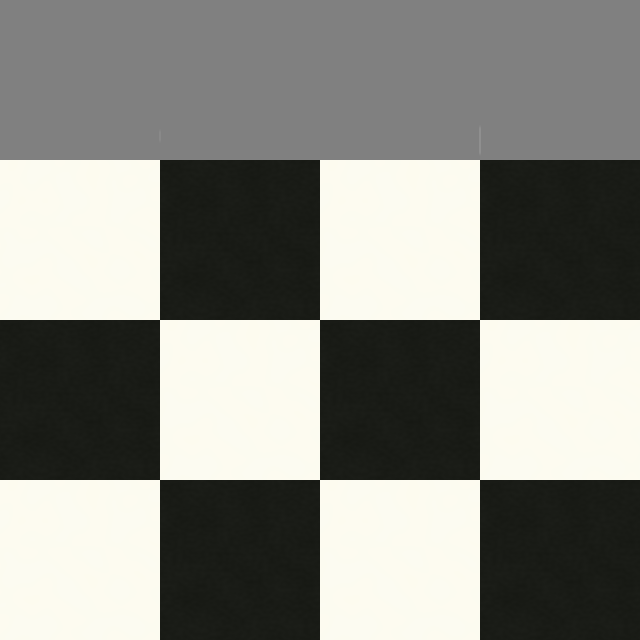
Give the GLSL for this pattern, as a Shadertoy shader.

```glsl
vec2 hashGradient(vec2 cell) {
    float angle = 6.2832 * fract(sin(dot(cell, vec2(127.1, 311.7))) * 43758.5);
    return vec2(cos(angle), sin(angle));
}

float gradientNoise(vec2 p) {
    vec2 i = floor(p), f = fract(p);
    vec2 u = f * f * f * (f * (f * 6.0 - 15.0) + 10.0);
    float a = dot(hashGradient(i), f);
    float b = dot(hashGradient(i + vec2(1, 0)), f - vec2(1, 0));
    float c = dot(hashGradient(i + vec2(0, 1)), f - vec2(0, 1));
    float d = dot(hashGradient(i + vec2(1, 1)), f - vec2(1, 1));
    return mix(mix(a, b, u.x), mix(c, d, u.x), u.y);
}

// Signed distance to the nearest square edge, positive in even squares
vec2 stripeDistance(vec2 p) {
    return abs(mod(p - 0.5, 2.0) - 1.0) - 0.5;
}

// Soft-edged vertical hairline
float hairline(vec2 uv, float x, float bottom, float top, float pixel) {
    float across = clamp((0.0007 - abs(uv.x - x)) / pixel + 0.5, 0.0, 1.0);
    float along = smoothstep(bottom, bottom + 0.008, uv.y)
                * (1.0 - smoothstep(top - 0.008, top, uv.y));
    return across * along;
}

void mainImage(out vec4 fragColor, in vec2 fragCoord) {
    vec2 uv = fragCoord / iResolution.xy;
    float pixel = 1.0 / iResolution.y;

    // Checker of four columns, built as a product of smoothed stripes
    vec2 side = clamp(stripeDistance(uv * 4.0) / (2.0 * pixel), -1.0, 1.0) * 0.5;
    side = clamp(side * 1.0, -0.5, 0.5) * 2.0;
    float light = 0.5 + 0.5 * side.x * side.y;

    // Faint mottling, repeated in every square
    vec2 tile = fract(uv * 4.0);
    float blotch = gradientNoise(tile * 6.0);
    float grain = gradientNoise(tile * vec2(28.0, 40.0) + 17.0);
    vec3 ink = vec3(0.098, 0.106, 0.086) + 0.010 * blotch + 0.012 * grain;
    vec3 cream = vec3(0.990, 0.985, 0.942) + vec3(-0.006, 0.001, 0.007) * blotch;
    vec3 color = mix(ink, cream, light);

    // Plain grey band over the top quarter, with two faint hairlines
    float marks = 0.6 * hairline(uv, 0.25, 0.775, 0.80, pixel)
                + hairline(uv, 0.75, 0.755, 0.806, pixel);
    vec3 grey = vec3(0.502) + 0.13 * marks;
    color = mix(color, grey, clamp((uv.y - 0.75) / pixel + 0.5, 0.0, 1.0));

    fragColor = vec4(color, 1.0);
}
```
